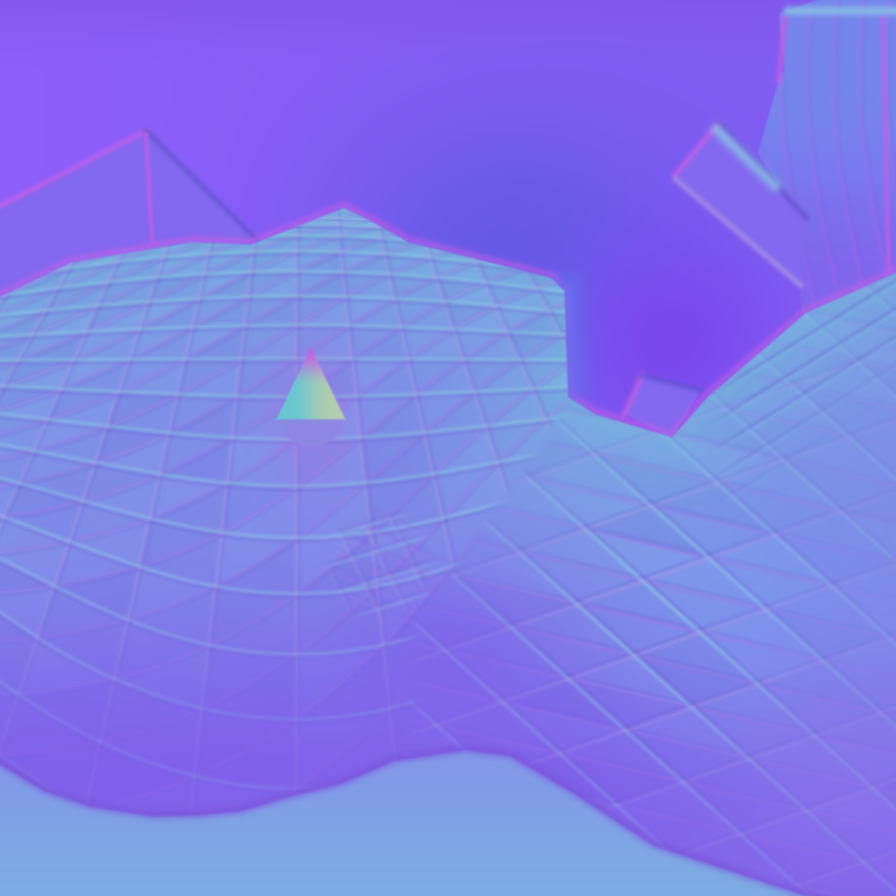
This texture map is drawn by a Shadertoy shader. Its source:

```glsl
// Normal-map style landscape: a faceted dome and flank under a violet sky.
// Two profile polylines bound the land; warped lattices give embossed wire
// lines, and convex quads plus soft strokes add slabs, tower and cone.
const vec2 CREST[16] = vec2[16](
  vec2(-.1, .62), vec2(.08, .707), vec2(.215, .73), vec2(.28, .727),
  vec2(.384, .768), vec2(.42, .75), vec2(.455, .73), vec2(.535, .71),
  vec2(.615, .69), vec2(.63, .675), vec2(.634, .557), vec2(.664, .538),
  vec2(.75, .512), vec2(.79, .557), vec2(.9, .651), vec2(1.1, .74));
const vec2 BELLY[16] = vec2[16](
  vec2(-.1, .2), vec2(0, .147), vec2(.05, .117), vec2(.1, .1),
  vec2(.17, .089), vec2(.22, .09), vec2(.27, .095), vec2(.32, .11),
  vec2(.38, .125), vec2(.44, .151), vec2(.52, .163), vec2(.57, .156),
  vec2(.64, .115), vec2(.73, .056), vec2(.9, 0), vec2(1.1, -.05));
const vec3 VIOLET = vec3(.5, .38, .92);
const vec3 PERIWINKLE = vec3(.5, .53, .91);
const vec3 AQUA = vec3(.46, .7, .87);
const vec3 PINK = vec3(.78, .37, .9);
const vec3 MINT = vec3(.55, .8, .89);
const vec3 INDIGO = vec3(.39, .33, .82);

float hash(vec2 c) { return fract(sin(dot(c, vec2(41.3, 289.1))) * 4375.5); }
float glow(float d, float w) { return exp(-d * d / (w * w)); }
float fill(float d) { return 1. - smoothstep(-.002, .002, d); }
float segment(vec2 p, vec2 a, vec2 b) {
  vec2 e = b - a;
  return length(p - a - e * clamp(dot(p - a, e) / dot(e, e), 0., 1.));
}

// Signed distance to a left-to-right polyline, positive above
float profile(vec2 p, vec2 pts[16]) {
  float d = 9., s = 1.;
  for (int i = 0; i < 15; i++) {
    vec2 a = pts[i], b = pts[i + 1];
    d = min(d, segment(p, a, b));
    if (p.x >= a.x && p.x < b.x)
      s = p.y > mix(a.y, b.y, (p.x - a.x) / (b.x - a.x)) ? 1. : -1.;
  }
  return d * s;
}

// Convex quad with clockwise corners, negative inside
float side(vec2 p, vec2 a, vec2 b) {
  return dot(p - a, normalize(vec2(a.y - b.y, b.x - a.x)));
}
float quad(vec2 p, vec2 a, vec2 b, vec2 c, vec2 d) {
  return max(max(side(p, a, b), side(p, b, c)), max(side(p, c, d), side(p, d, a)));
}

// Light ridge with a dark flank at each integer of q
vec3 wire(vec3 col, float q, vec3 light, float amount) {
  float slope = length(vec2(dFdx(q), dFdy(q)) * iResolution.xy);
  float d = (fract(q + .5) - .5) / max(slope, 1.), w = .0027;
  col = mix(col, INDIGO, glow(d - w * 1.5, w) * amount * .5);
  return mix(col, light, glow(d, w) * amount);
}

// Triangles from two coordinate families and their diagonal
vec3 lattice(vec3 col, vec2 q, float amount) {
  float diagonal = q.x + q.y;
  col += (hash(floor(q) + floor(diagonal) * .37) - .5) * amount * vec3(.03, .06, .02);
  col = wire(col, diagonal, mix(PINK, PERIWINKLE, .45), amount * .35);
  col = wire(col, q.x, mix(PINK, MINT, .5), amount * .4);
  return wire(col, q.y, MINT, amount * .5);
}

vec3 line(vec3 col, vec2 p, vec2 a, vec2 b, vec3 tone, float w) {
  return mix(col, tone, .65 * glow(segment(p, a, b), w));
}

vec3 slab(vec3 col, vec2 p, vec2 a, vec2 b, vec2 c, vec2 d) {
  col = mix(col, vec3(.51, .41, .94), fill(quad(p, a, b, c, d)));
  return line(line(col, p, a, b, PINK, .004), p, b, c, INDIGO, .004);
}

vec3 sky(vec2 p) {
  vec3 col = mix(vec3(.55, .37, .98), vec3(.5, .36, .95), p.x);
  col = mix(col, vec3(.36, .35, .89), .8 * glow(length((p - vec2(.57, .72)) * vec2(.8, 1)), .16));
  col = mix(col, vec3(.48, .28, .93), glow(length(p - vec2(.75, .62)), .11));
  return mix(col, vec3(.5, .33, .92), .7 * smoothstep(.92, 1.02, p.y));
}

// Roof, streaked tower, tilted slab and low block
vec3 structures(vec3 col, vec2 p) {
  col = slab(col, p, vec2(-.02, .76), vec2(.163, .854), vec2(.286, .733), vec2(0, .6));
  col = line(col, p, vec2(.163, .85), vec2(.17, .73), PINK, .003);
  float tower = min(quad(p, vec2(.87, .985), vec2(1.05), vec2(1.05, .6), vec2(.895, .65)),
    quad(p, vec2(.846, .83), vec2(.872, .92), vec2(.92, .9), vec2(.9, .74)));
  vec3 wall = mix(vec3(.5, .4, .93), vec3(.46, .52, .93), smoothstep(.68, .9, p.y));
  wall = wire(wall, p.x * 34. + p.y * 2. + .6 * sin(p.y * 9.), PINK, .18);
  col = mix(col, wall, fill(tower));
  col = line(col, p, vec2(.876, .98), vec2(.869, .91), PINK, .004);
  col = line(col, p, vec2(.985, .98), vec2(.992, .7), PINK, .003);
  col = line(col, p, vec2(.88, .988), vec2(1, .988), MINT, .006);
  col = slab(col, p, vec2(.753, .805), vec2(.803, .863), vec2(.9, .757), vec2(.895, .68));
  col = line(col, p, vec2(.8, .855), vec2(.865, .793), MINT, .007);
  col = line(col, p, vec2(.754, .8), vec2(.893, .682), mix(PINK, MINT, .5), .004);
  return slab(col, p, vec2(.697, .538), vec2(.716, .581), vec2(.782, .564), vec2(.75, .51));
}

// Dome rows crowd toward the crest; flank triangles run downhill
vec3 land(vec2 p, float depth) {
  float right = smoothstep(-.015, .015, p.x - max(.46, .25 + .7 * p.y));
  vec3 col = mix(VIOLET, PERIWINKLE, smoothstep(.13, .43, p.y + .1 * smoothstep(.6, .9, p.x)));
  col = mix(col, AQUA, .85 * exp(-depth * 8.));
  col = mix(col, VIOLET, .7 * glow(length(p - vec2(.5, .26)), .11));
  col = mix(col, vec3(.47, .58, .93), .6 * glow(length(p - vec2(.84, .32)), .14));
  col = mix(col, vec3(.54, .45, .92), .7 * glow(length(p - vec2(.95, .1)), .16));
  float x = p.x - .33, fade = mix(.25, .75, smoothstep(.17, .4, p.y));
  float v = p.y - mix(1.1, -.3, smoothstep(.3, .72, p.y)) * x * x;
  vec2 rows = vec2(x / (.128 - .11 * p.y), 20. * sqrt(max(.76 - v, .001)));
  vec2 skew = vec2((p.y - .35 * p.x + .06) / .08, (.9 * p.x + p.y - .905) / .092);
  float lit = glow(length(p - vec2(.74, .32)), .16);
  vec3 flank = lattice(col, skew, mix(.3, 1., lit));
  float wing = smoothstep(.78, .84, p.x) * smoothstep(.15, .03, depth);
  flank = wire(flank, (p.y - .62 * p.x) * 32., AQUA, .5 * wing);
  col = mix(lattice(col, rows, fade), flank, right);
  float knot = smoothstep(.07, .045, length(p - vec2(.425, .37)));
  return lattice(col, vec2(p.x + .5 * p.y, p.y - .3 * p.x) * 31., .5 * knot);
}

vec3 cone(vec3 col, vec2 p) {
  vec2 c = p - vec2(.347, .537);
  col = mix(col, PINK, .3 * glow(length(c * vec2(1, .6)), .045));
  col = mix(col, vec3(.55, .53, .89), fill(max(length(c) - .036, c.y)));
  vec3 tint = mix(vec3(.4, .78, .82), vec3(.7, .8, .68), smoothstep(-.025, .025, c.x));
  float spire = max(abs(c.x) - .036 + .48 * c.y, -c.y - .005);
  return mix(col, mix(tint, PINK, smoothstep(.03, .075, c.y)), fill(spire));
}

void mainImage(out vec4 fragColor, in vec2 fragCoord) {
  vec2 p = fragCoord / iResolution.xy;
  float crest = profile(p, CREST), belly = profile(p, BELLY);
  vec3 col = structures(sky(p), p);
  col = mix(col, PINK, .5 * glow(crest - .003, .005));
  col = line(col, p, vec2(.635, .68), vec2(.638, .57), vec3(.38, .45, .93), .018);
  col = mix(col, cone(land(p, max(-crest, 0.)), p), fill(crest));
  vec3 pool = mix(vec3(.49, .67, .89), vec3(.51, .6, .91), smoothstep(0., .16, p.y));
  col = mix(col, pool, fill(belly));
  col = mix(col, vec3(.48, .34, .86), .65 * glow(belly - .002, .006));
  fragColor = vec4(clamp(col, 0., 1.), 1);
}
```
